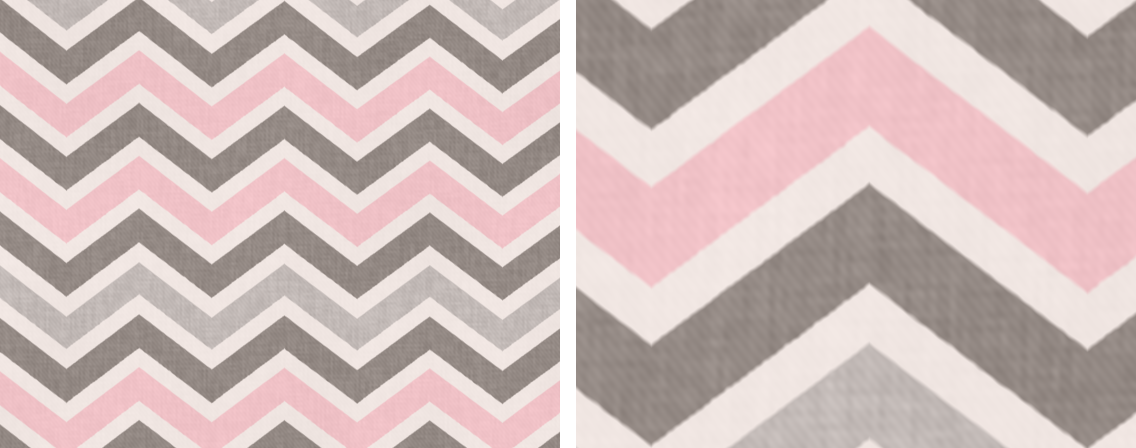
Left: the whole. Right: its middle third, enlarged.
A WebGL 1 fragment shader for this pattern:

```glsl
precision highp float;

uniform vec2 u_resolution;

float hash(vec2 p) {
  vec3 q = fract(vec3(p.xyx) * 0.1031);
  q += dot(q, q.yzx + 33.33);
  return fract((q.x + q.y) * q.z);
}

float noise(vec2 p) {
  vec2 cell = floor(p);
  vec2 f = fract(p);
  f = f * f * (3.0 - 2.0 * f);
  return mix(mix(hash(cell), hash(cell + vec2(1.0, 0.0)), f.x),
             mix(hash(cell + vec2(0.0, 1.0)), hash(cell + vec2(1.0, 1.0)), f.x), f.y);
}

// Crossed threads of uneven brightness plus a fine diagonal twill, about -1 to 1
float weave(vec2 p) {
  float warp = noise(p * vec2(260.0, 45.0)) - 0.5;
  float weft = noise(p * vec2(60.0, 240.0) + 71.0) - 0.5;
  float twill = sin((p.x + p.y * 0.8) * 900.0);
  return warp + weft * 0.8 + twill * 0.2;
}

// Stripe cycle: dark, pink, dark, pink, dark, light grey
vec3 stripeColor(float kind) {
  vec3 pink = vec3(0.937, 0.755, 0.775);
  vec3 odd = kind > 4.5 ? vec3(0.755, 0.722, 0.71) : pink;
  return mod(kind, 2.0) < 0.5 ? vec3(0.575, 0.535, 0.515) : odd;
}

void main() {
  vec2 uv = gl_FragCoord.xy / u_resolution;
  vec2 cloth = vec2(uv.x, uv.y * u_resolution.y / u_resolution.x);
  float thread = weave(cloth);

  // Zigzag height: 0 at each peak, 1 at each valley
  float zigzag = abs(fract(uv.x * 3.853 - 1.957 + 0.5) - 0.5) * 2.0;

  // Stripe rows counted downward, skewed by the cloth's lay toward the top
  float row = (1.0 - uv.y) * 8.55 - 0.02 - zigzag * 1.04;
  row -= 0.27 * uv.y * (uv.x - 0.508);
  row += thread * 0.008;

  // Coloured stripe centred in its row, with white between
  float center = row - 0.318;
  float index = floor(center + 0.5);
  float kind = mod(index, 6.0);
  float halfWidth = kind > 4.5 ? 0.303 : 0.318;
  float soft = max(0.022, 10.7 / u_resolution.y);
  float ink = 1.0 - smoothstep(-soft, soft, abs(center - index) - halfWidth);

  vec3 color = mix(vec3(0.938, 0.898, 0.883), stripeColor(kind), ink);

  // Dyed areas show more grain; broad patches vary the dye and light
  float grain = mix(0.012, kind == 1.0 || kind == 3.0 ? 0.022 : 0.045, ink);
  float patches = noise(cloth * vec2(9.0, 5.0)) - 0.5;
  color += thread * grain + patches * 0.018;

  gl_FragColor = vec4(clamp(color, 0.0, 1.0), 1.0);
}
```
